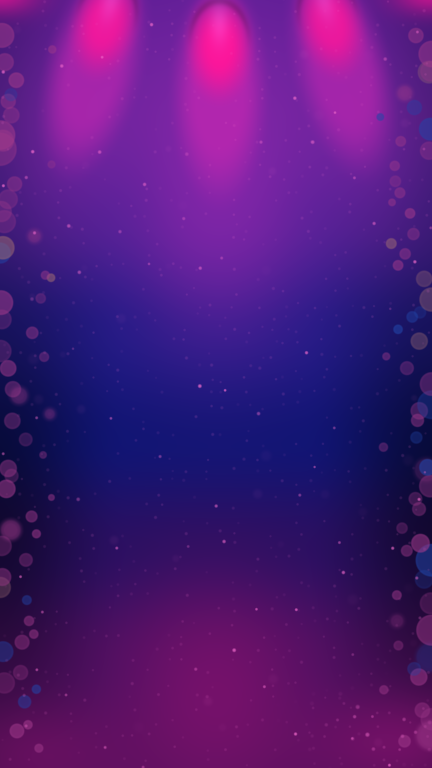
Give the GLSL for this background, as a Shadertoy shader.

```glsl
// A stage backdrop: three pink spotlights over a violet-to-navy gradient,
// a magenta floor glow, translucent bokeh discs along both sides and fine dust.
// Soft ellipses shape the light; hashed loops and grids scatter the rest.

const float HEIGHT = 16.0 / 9.0;               // canvas height in canvas widths
const int STOPS = 8;
const vec3 BACKDROP[STOPS] = vec3[](           // evenly spaced, bottom to top
    vec3(0.31, 0.06, 0.35), vec3(0.27, 0.06, 0.37),
    vec3(0.15, 0.06, 0.38), vec3(0.06, 0.08, 0.45),
    vec3(0.11, 0.10, 0.51), vec3(0.24, 0.12, 0.55),
    vec3(0.32, 0.13, 0.56), vec3(0.32, 0.11, 0.56));
const vec3 HOT_PINK = vec3(1.00, 0.08, 0.60);
const vec3 BEAM     = vec3(0.74, 0.15, 0.69);
const vec3 HAZE     = vec3(0.54, 0.15, 0.67);
const vec3 FLOOR    = vec3(0.50, 0.07, 0.43);
const vec3 DISC_PINK = vec3(0.62, 0.22, 0.54);
const vec3 DISC_BLUE = vec3(0.13, 0.27, 0.66);
const vec3 DISC_TAN  = vec3(0.62, 0.42, 0.45);
const vec3 DUST     = vec3(0.95, 0.42, 0.80);
const int DISCS_PER_SIDE = 56;
const float SIDE_SHADE = 0.52;

float hash(vec2 p) {
    return fract(sin(dot(p, vec2(12.9898, 78.233))) * 43758.5453);
}

// Gaussian falloff from an elliptical centre
float glow(vec2 p, vec2 centre, vec2 radius) {
    vec2 q = (p - centre) / radius;
    return exp(-dot(q, q));
}

vec3 backdrop(vec2 p) {
    float t = clamp(p.y / HEIGHT, 0.0, 1.0) * float(STOPS - 1);
    int i = min(int(t), STOPS - 2);
    vec3 col = mix(BACKDROP[i], BACKDROP[i + 1], smoothstep(0.0, 1.0, t - float(i)));
    // Darker sides, deepest below the middle
    float side = smoothstep(0.20, 0.52, abs(p.x - 0.5));
    float band = 0.35 + 0.65 * exp(-pow((p.y - 0.62) / 0.42, 2.0));
    return col * (1.0 - SIDE_SHADE * side * band);
}

// Spotlight falling from a pivot; angle leans it to the right
vec3 addSpot(vec3 col, vec2 p, vec2 pivot, float angle, float power) {
    vec2 axis = vec2(sin(angle), -cos(angle));
    vec2 d = p - pivot;
    vec2 q = vec2(dot(d, vec2(-axis.y, axis.x)), dot(d, axis));
    float beam = 1.0 - smoothstep(0.45, 1.12, length((q - vec2(0.0, 0.22)) / vec2(0.112, 0.26)));
    float core = 1.0 - smoothstep(0.25, 1.10, length((q - vec2(0.0, 0.115)) / vec2(0.083, 0.135)));
    float rim = length((q - vec2(0.0, 0.105)) / vec2(0.068, 0.095));
    col = mix(col, HAZE, 0.65 * power * glow(q, vec2(0.0, 0.34), vec2(0.17, 0.30)));
    col = mix(col, BEAM, 0.80 * power * beam);
    col = mix(col, HOT_PINK, 0.95 * power * core);
    // Faint reflector ring and the lamp inside it
    float ring = exp(-pow((rim - 1.0) / 0.10, 2.0)) * smoothstep(0.13, 0.02, q.y);
    col *= 1.0 - 0.16 * ring;
    return col + vec3(0.0, 0.12, 0.12) * power * glow(q, vec2(0.0, 0.06), vec2(0.022, 0.05));
}

// Discs hug one edge: large ones at the border, small ones further in
vec3 addBokeh(vec3 col, vec2 p, float side, float pixel) {
    float inward = side < 0.5 ? p.x : 1.0 - p.x;
    if (inward > 0.22) return col;
    for (int i = 0; i < DISCS_PER_SIDE; i++) {
        vec2 id = vec2(float(i) + 1.0, side * 7.0 + 3.0);
        float spread = hash(id);
        float kind = hash(id + 41.0);
        float shade = hash(id + 67.0);
        float y = 0.04 + 1.66 * (float(i) + hash(id + 13.0)) / float(DISCS_PER_SIDE);
        float r = mix(0.040, 0.009, sqrt(spread)) * mix(0.75, 1.2, shade);
        float d = length(vec2(inward - 0.13 * spread * spread, p.y - y)) - r;
        float soft = pixel + 0.008 * step(0.88, shade);
        vec3 tint = kind < 0.66 ? DISC_PINK : kind < 0.91 ? DISC_BLUE : DISC_TAN;
        float fill = 1.0 - smoothstep(-soft, soft, d);
        float edge = 1.0 - smoothstep(0.0, 2.0 * pixel, abs(d + pixel));
        col = mix(col, tint, fill * mix(0.24, 0.56, hash(id + 91.0)) + 0.06 * edge);
    }
    return col;
}

// One dust speck per chosen grid cell
float dust(vec2 p, float cells, float amount, float radius, float pixel) {
    vec2 g = p * cells, id = floor(g);
    vec2 spot = 0.2 + 0.6 * vec2(hash(id + 5.0), hash(id + 19.0));
    float d = length(g - id - spot) / cells;
    float r = radius * mix(0.5, 1.0, hash(id + 31.0));
    float chosen = step(1.0 - amount, hash(id + 53.0));
    return chosen * mix(0.3, 1.0, hash(id + 77.0)) * (1.0 - smoothstep(0.3 * r, r + pixel, d));
}

void mainImage(out vec4 fragColor, in vec2 fragCoord) {
    vec2 p = fragCoord / iResolution.xy * vec2(1.0, HEIGHT);
    float pixel = 1.0 / iResolution.x;
    vec3 col = backdrop(p);

    // Overhead haze and floor glows
    col = mix(col, HAZE, 0.72 * glow(p, vec2(0.51, 1.36), vec2(0.22, 0.36)));
    col = mix(col, FLOOR, 0.80 * glow(p, vec2(0.50, 0.17), vec2(0.23, 0.27)));
    col = mix(col, FLOOR, 0.55 * glow(p, vec2(0.08, 0.03), vec2(0.20, 0.13)));
    col = mix(col, FLOOR, 0.75 * glow(p, vec2(0.92, 0.06), vec2(0.20, 0.12)));

    // Stage lights, with two more just outside the top corners
    col = addSpot(col, p, vec2(0.272, 1.835), -0.25, 0.88);
    col = addSpot(col, p, vec2(0.735, 1.835), 0.25, 0.85);
    col = addSpot(col, p, vec2(0.508, 1.785), 0.0, 1.0);
    vec2 corner = vec2(0.5 - abs(p.x - 0.5), p.y);
    col = mix(col, HOT_PINK, 0.65 * glow(corner, vec2(0.0, 1.79), vec2(0.09, 0.045)));

    col = addBokeh(col, p, 0.0, pixel);
    col = addBokeh(col, p, 1.0, pixel);

    // Fine dust everywhere, sparse bright specks, a cluster at lower right
    float cluster = glow(p, vec2(0.88, 0.09), vec2(0.12, 0.06));
    float specks = 0.16 * dust(p, 34.0, 0.35, 0.0035, pixel)
                 + 0.75 * dust(p + 3.7, 11.0, 0.30, 0.0042, pixel)
                 + 0.06 * dust(p + 8.1, 9.0, 0.30, 0.016, pixel)
                 + 0.90 * cluster * dust(p + 1.3, 28.0, 0.55, 0.005, pixel);
    fragColor = vec4(mix(col, DUST, min(specks, 1.0)), 1.0);
}
```
